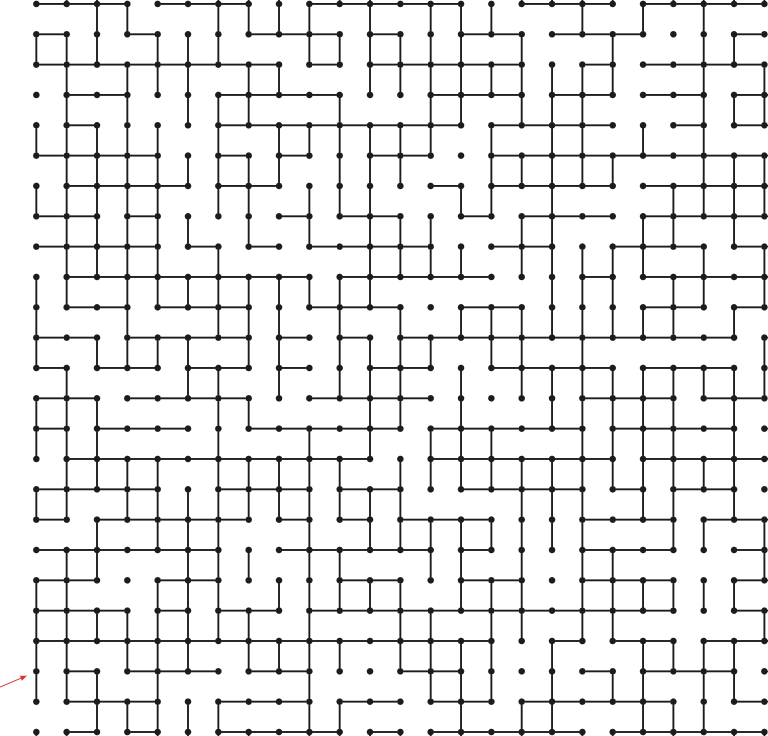
Write a Shadertoy shader that draws this pattern.

```glsl
const float SPACING = 0.0395;       // lattice pitch, in canvas widths
const vec2 FIRST_NODE = vec2(0.0473, 0.0052);
const float LINE_HALF = 0.00123;
const float DOT_RADIUS = 0.0042;
const float BOND_CHANCE = 0.68;
const vec3 PAPER = vec3(1.0);
const vec3 INK = vec3(0.12, 0.105, 0.115);
const vec3 ARROW_RED = vec3(0.84, 0.2, 0.17);

float hash(vec3 p) {
    p = fract(p * vec3(0.1031, 0.1030, 0.0973));
    p += dot(p, p.yzx + 33.33);
    return fract((p.x + p.y) * p.z);
}

// Box-filtered edge of a signed distance
float coverage(float dist, float pixel) {
    return clamp(0.5 - dist / pixel, 0.0, 1.0);
}

// Whether the bond leaving a node along an axis (0 = right, 1 = up) is open
bool isOpen(vec2 node, float axis, float chance) {
    bool insideLeft = node.x > -0.5;
    return insideLeft && hash(vec3(node + 17.0, axis * 41.0 + 5.0)) < chance;
}

float segmentDistance(vec2 p, vec2 a, vec2 b) {
    vec2 ab = b - a;
    float t = clamp(dot(p - a, ab) / dot(ab, ab), 0.0, 1.0);
    return length(p - a - ab * t);
}

// Lattice of dots joined by randomly opened bonds
float latticeDistance(vec2 p, float pitch, float chance) {
    vec2 node = round(p / pitch);
    vec2 local = p - node * pitch;
    if (node.x < -0.5) return 1.0;

    float dist = length(local) - DOT_RADIUS;
    vec2 stepBack = vec2(lessThan(local, vec2(0.0)));
    if (isOpen(node - vec2(stepBack.x, 0.0), 0.0, chance))
        dist = min(dist, abs(local.y) - LINE_HALF);
    if (isOpen(node - vec2(0.0, stepBack.y), 1.0, chance))
        dist = min(dist, abs(local.x) - LINE_HALF);
    return dist;
}

// Thin shaft with a tapered head ending at the tip
float arrowDistance(vec2 p, vec2 tail, vec2 tip, float headLength) {
    vec2 dir = normalize(tip - tail);
    vec2 q = p - tip;
    float back = -dot(q, dir);
    float side = abs(dot(q, vec2(-dir.y, dir.x)));
    float head = max(side - back * 0.4, back - headLength);
    float shaft = segmentDistance(p, tail, tip - dir * headLength) - 0.0006;
    return min(head, shaft);
}

void mainImage(out vec4 fragColor, in vec2 fragCoord) {
    float pixel = 1.0 / iResolution.x;
    vec2 p = fragCoord * pixel;

    float lattice = latticeDistance(p - FIRST_NODE, SPACING, BOND_CHANCE);
    vec3 color = mix(PAPER, INK, coverage(lattice, pixel));

    // Small pointer in the left margin
    float arrow = arrowDistance(p, vec2(-0.01, 0.0595), vec2(0.035, 0.0785), 0.0085);
    color = mix(color, ARROW_RED, coverage(arrow, pixel));

    fragColor = vec4(color, 1.0);
}
```
